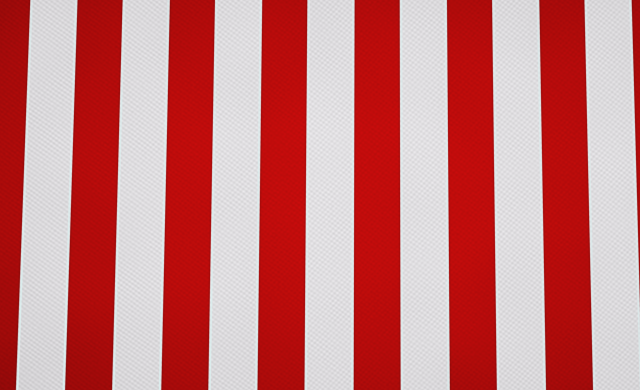
Reproduce this pattern procedurally as a Shadertoy shader.

```glsl
// Red and white fabric stripes, fanning out slightly downward, with a fine diagonal weave.
#define RED vec3(0.745, 0.046, 0.044)
#define WHITE vec3(0.868, 0.862, 0.872)
#define FRINGE vec3(0.86, 0.95, 0.95)
#define PERIOD_TOP 0.1443      // stripe repeat, in canvas widths
#define PERIOD_BOTTOM 0.1503
#define AXIS 0.5893            // centre of the upright red stripe
#define RED_HALF 0.244         // half width of red, in repeats
#define FRINGE_WIDTH 0.0026
#define WEAVE 0.0058           // thread spacing, in canvas widths
#define WEAVE_DEPTH 0.034
#define VIGNETTE 0.42

vec2 gradient(vec2 cell) {
    vec2 h = vec2(dot(cell, vec2(127.1, 311.7)), dot(cell, vec2(269.5, 183.3)));
    return 2.0 * fract(sin(h) * 43758.5) - 1.0;
}

float gradientNoise(vec2 p) {
    vec2 i = floor(p), f = fract(p);
    vec2 u = f * f * f * (f * (f * 6.0 - 15.0) + 10.0);
    vec2 e = vec2(0.0, 1.0);
    float low = mix(dot(gradient(i), f),
                    dot(gradient(i + e.yx), f - e.yx), u.x);
    float high = mix(dot(gradient(i + e.xy), f - e.xy),
                     dot(gradient(i + e.yy), f - e.yy), u.x);
    return mix(low, high, u.y);
}

// Signed distance to the nearest red stripe, negative inside
float stripeDistance(vec2 uv) {
    float period = mix(PERIOD_BOTTOM, PERIOD_TOP, uv.y);
    float q = (uv.x - AXIS) / period;
    return (abs(q - round(q)) - RED_HALF) * period;
}

// One family of threads across the given normal, from -1 to 1
float threads(vec2 p, vec2 normal) {
    return sin(6.2832 * dot(p, normal) / WEAVE);
}

void mainImage(out vec4 fragColor, in vec2 fragCoord) {
    vec2 uv = fragCoord / iResolution.xy;
    vec2 p = fragCoord / iResolution.x;
    float pixel = 1.0 / iResolution.x;

    // Crossed threads: falling ones dominate on the left, an even mesh on the right
    vec2 bent = p + 0.0012 * gradientNoise(p * 14.0);
    float balance = mix(0.3, 0.5, smoothstep(0.1, 0.6, uv.x));
    float weave = mix(threads(bent, vec2(0.57, 0.82)),
                      threads(bent, vec2(-0.74, 0.67)), balance);
    weave *= 1.0 + 0.5 * gradientNoise(p * 22.0);
    weave *= 1.0 - smoothstep(0.3, 0.6, pixel / WEAVE);

    // Uneven light and fine grain
    vec2 off = uv - vec2(0.55, 0.54);
    float falloff = VIGNETTE * dot(off, off);
    float mottle = gradientNoise(p * 9.0);
    float grain = gradientNoise(p * 240.0);

    vec3 white = WHITE * (1.015 - 0.25 * falloff);
    white += WEAVE_DEPTH * weave + 0.012 * mottle + 0.02 * grain;
    vec3 red = RED * (1.02 - falloff + 0.03 * weave + 0.03 * mottle + 0.04 * grain);

    // Pale fringe on the white side of each edge, stronger at the lower left
    float d = stripeDistance(uv);
    float fringe = 1.0 - smoothstep(0.0, FRINGE_WIDTH, abs(d - FRINGE_WIDTH));
    fringe *= mix(0.55, 0.9, (1.0 - uv.x) * (1.0 - uv.y));
    white = mix(white, FRINGE, fringe);

    // Red darkens a little right at its edge
    red *= 1.0 - 0.12 * smoothstep(-0.004, 0.0, d);

    float soft = max(0.75 * pixel, 0.0009);
    vec3 color = mix(red, white, smoothstep(-soft, soft, d));
    fragColor = vec4(clamp(color, 0.0, 1.0), 1.0);
}
```
